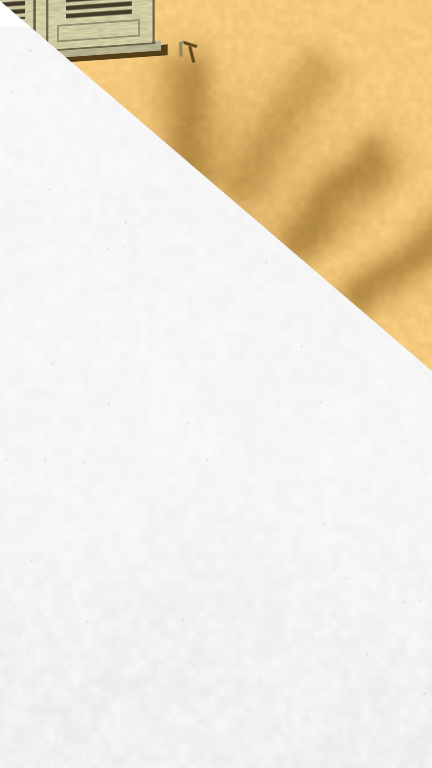
This background is drawn by a Shadertoy shader. Its source:

```glsl
#define EDGE_START 0.002
#define EDGE_SLOPE 0.857
#define WINDOW_TILT 0.07
#define SLAT_PITCH 0.0185
#define PAPER_GRAIN 0.035
#define WALL_GRAIN 0.10
#define SPECK_CELLS 22.0
#define PAPER vec3(0.966, 0.966, 0.966)
#define SUNLIT vec3(0.965, 0.795, 0.495)
#define SHADED vec3(0.60, 0.44, 0.17)
#define SHUTTER vec3(0.82, 0.80, 0.64)
#define DARK vec3(0.20, 0.17, 0.12)

float hash(vec2 p) {
    vec3 q = fract(p.xyx * vec3(0.1031, 0.1030, 0.0973));
    q += dot(q, q.yzx + 33.33);
    return fract((q.x + q.y) * q.z);
}

float noise(vec2 p) {
    vec2 i = floor(p), f = fract(p);
    f = f * f * (3.0 - 2.0 * f);
    return mix(mix(hash(i), hash(i + vec2(1, 0)), f.x),
               mix(hash(i + vec2(0, 1)), hash(i + vec2(1, 1)), f.x), f.y);
}

float fbm(vec2 p) {
    float sum = 0.0, gain = 0.5;
    for (int i = 0; i < 5; i++) {
        sum += gain * noise(p);
        p = p * 2.03 + 17.0;
        gain *= 0.5;
    }
    return sum;
}

float segment(vec2 p, vec2 a, vec2 b) {
    vec2 d = b - a;
    return length(p - a - d * clamp(dot(p - a, d) / dot(d, d), 0.0, 1.0));
}

// Coverage of an axis-aligned box, softened by aa
float box(vec2 p, vec2 lo, vec2 hi, float aa) {
    vec2 d = max(lo - p, p - hi);
    return 1.0 - smoothstep(-0.5 * aa, 0.5 * aa, max(d.x, d.y));
}

// Sunlit plaster with soft branch shadows
vec3 wallColor(vec2 p) {
    const vec4 branches[4] = vec4[4](
        vec4(0.43, 0.18, 0.44, 0.38), vec4(0.74, 0.16, 0.56, 0.43),
        vec4(0.87, 0.37, 0.68, 0.55), vec4(1.04, 0.53, 0.83, 0.69));
    const vec4 strength = vec4(0.64, 0.42, 0.70, 0.68);
    vec2 warped = p + 0.035 * (vec2(noise(p * 9.0), noise(p * 9.0 + 40.0)) - 0.5);
    float light = 1.0;
    for (int i = 0; i < 4; i++) {
        float d = segment(warped, branches[i].xy, branches[i].zw) / 0.058;
        light *= 1.0 - strength[i] * exp(-d * d);
    }
    float haze = length((p - vec2(0.53, 0.36)) / vec2(0.20, 0.16));
    light *= 1.0 - 0.22 * exp(-haze * haze);
    vec3 color = mix(SHADED, SUNLIT, light);
    return color * (1.0 + WALL_GRAIN * (fbm(p * 70.0) - 0.48));
}

// Louvred shutters, sill and the shadow below them
vec3 addWindow(vec3 color, vec2 p, float aa) {
    vec2 w = vec2(p.x, p.y + WINDOW_TILT * p.x);
    float grain = 0.94 + 0.12 * noise(w * vec2(60.0, 300.0));
    color = mix(color, SHADED * 0.55, box(w, vec2(0.13, 0.13), vec2(0.388, 0.155), aa));
    color = mix(color, SHUTTER * 0.88 * grain, box(w, vec2(0.10, 0.12), vec2(0.373, 0.143), aa));
    color = mix(color, SHUTTER * grain, box(w, vec2(-0.1, -0.2), vec2(0.357, 0.126), aa));

    float stripe = abs(fract(w.y / SLAT_PITCH - 0.1) - 0.5) * SLAT_PITCH;
    float slats = 1.0 - smoothstep(-aa, aa, stripe - 0.0052);
    float louvres = max(box(w, vec2(-0.1, -0.2), vec2(0.058, 0.048), aa),
                        box(w, vec2(0.153, -0.2), vec2(0.305, 0.058), aa));
    color = mix(color, DARK, louvres * slats * 0.9);

    float panel = box(w, vec2(0.132, 0.067), vec2(0.324, 0.107), aa)
                - box(w, vec2(0.136, 0.071), vec2(0.320, 0.103), aa);
    color = mix(color, SHUTTER * 0.62, panel * 0.8);
    float seams = box(w, vec2(0.077, -0.2), vec2(0.083, 0.126), aa)
                + box(w, vec2(0.107, -0.2), vec2(0.112, 0.126), aa)
                + box(w, vec2(0.353, -0.2), vec2(0.358, 0.126), aa)
                + box(w, vec2(0.11, 0.123), vec2(0.36, 0.127), aa);
    color = mix(color, DARK, min(seams, 1.0) * 0.65);

    // Iron catch on the wall
    float catchLine = min(segment(p, vec2(0.418, 0.100), vec2(0.419, 0.128)),
                          segment(p, vec2(0.424, 0.098), vec2(0.453, 0.107)));
    catchLine = min(catchLine, segment(p, vec2(0.440, 0.110), vec2(0.448, 0.142)));
    vec3 iron = mix(SHADED * 0.6, SHUTTER * 0.65, step(p.x, 0.425));
    return mix(color, iron, 1.0 - smoothstep(0.0035 - aa, 0.0035 + aa, catchLine));
}

// Pale paper with fibres, darker low down, and scattered specks
vec3 paperColor(vec2 p, float height) {
    float low = smoothstep(0.45, 0.0, height);
    float tone = PAPER_GRAIN * (1.0 + low) * (fbm(p * 45.0) - 0.48);
    tone += 0.02 * (fbm(p * 5.0) - 0.48) - 0.022 * low;
    vec2 cell = floor(p * SPECK_CELLS);
    vec2 offset = fract(p * SPECK_CELLS) - 0.3 - 0.4 * vec2(hash(cell), hash(cell + 71.0));
    offset.x += 0.4 * offset.y;
    float speck = smoothstep(0.09, 0.0, length(offset * vec2(1.5, 0.8)));
    tone -= 0.13 * speck * step(0.94, hash(cell + 13.0));
    return PAPER + tone;
}

void mainImage(out vec4 fragColor, in vec2 fragCoord) {
    float aa = 1.0 / iResolution.x;
    vec2 p = vec2(fragCoord.x, iResolution.y - fragCoord.y) * aa;
    vec3 wall = addWindow(wallColor(p), p, aa);
    vec3 paper = paperColor(p, fragCoord.y / iResolution.y);
    paper = mix(paper, vec3(1.0), box(p, vec2(-0.1), vec2(0.07, 0.063), aa));
    float below = (p.y - EDGE_START - EDGE_SLOPE * p.x) / length(vec2(1.0, EDGE_SLOPE));
    fragColor = vec4(mix(wall, paper, smoothstep(-0.7 * aa, 0.7 * aa, below)), 1.0);
}
```
